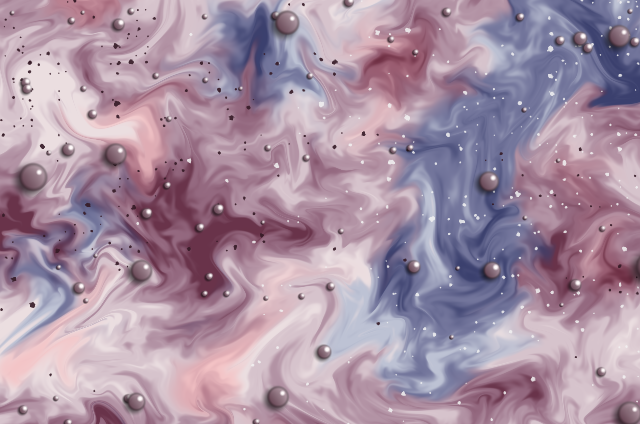
Give the GLSL for this texture, as a Shadertoy shader.

```glsl
#define SWIRL 0.115
#define FLOW_SCALE 2.4
#define FLOW_STEPS 9
#define DARK_PLUM vec3(0.41, 0.20, 0.29)
#define MAUVE vec3(0.58, 0.41, 0.50)
#define PINK vec3(0.70, 0.575, 0.645)
#define PALE vec3(0.84, 0.765, 0.80)
#define CREAM vec3(0.92, 0.87, 0.88)
#define NAVY vec3(0.23, 0.25, 0.43)
#define SLATE vec3(0.45, 0.46, 0.61)
#define ICE vec3(0.74, 0.76, 0.83)

vec2 hash2(vec2 p) {
    vec3 v = fract(vec3(p.xyx) * vec3(0.1031, 0.1030, 0.0973));
    v += dot(v, v.yzx + 33.33);
    return fract((v.xx + v.yz) * v.zy);
}

float corner(vec2 cell, vec2 f, vec2 o) {
    return dot(hash2(cell + o) * 2.0 - 1.0, f - o);
}

// Gradient noise, centred on zero
float noise(vec2 p) {
    p += 57.0;
    vec2 i = floor(p), f = p - i;
    vec2 u = f * f * f * (f * (f * 6.0 - 15.0) + 10.0);
    return mix(mix(corner(i, f, vec2(0, 0)), corner(i, f, vec2(1, 0)), u.x),
               mix(corner(i, f, vec2(0, 1)), corner(i, f, vec2(1, 1)), u.x), u.y);
}

// Stream function with soft creases, which draw paint into feathered fans
float stream(vec2 p) {
    float n = noise(p);
    return 0.65 * n + 0.7 * sqrt(n * n + 0.003);
}

// Carries a point along divergence-free currents of shrinking size
vec2 stir(vec2 p) {
    float scale = FLOW_SCALE;
    for (int i = 0; i < FLOW_STEPS; i++) {
        vec2 s = p * scale + float(i) * 7.31;
        float e = 0.02, here = stream(s);
        vec2 slope = vec2(stream(s + vec2(e, 0)), stream(s + vec2(0, e))) - here;
        p += vec2(slope.y, -slope.x) / e * SWIRL / scale;
        scale *= 1.24;
    }
    return p;
}

float segment(vec2 p, vec2 a, vec2 b) {
    vec2 d = b - a;
    return length(p - a - d * clamp(dot(p - a, d) / dot(d, d), 0.0, 1.0));
}

float blob(vec2 p, vec2 centre, float radius) {
    vec2 d = (p - centre) / radius;
    return exp(-dot(d, d));
}

vec3 paint(vec2 p) {
    vec2 q = stir(p);
    float corners = blob(q, vec2(0.12, 0.32), 0.25);
    float light = blob(q, vec2(0.66, 0.88), 0.24);

    // Tone: broad pools, then finer and finer filaments
    float tone = 0.52 + 0.85 * noise(q * 3.2) + 0.6 * noise(q * 7.5 + 3.0)
               + 0.32 * noise(q * 17.0) + 0.18 * noise(q * 42.0);
    tone += corners * 0.17 * sin(noise(q * 5.0 + 9.0) * 32.0);
    tone += 0.1 * light + 0.10 * blob(p, vec2(0.55, 0.62), 0.3);

    vec3 warm = mix(DARK_PLUM, MAUVE, smoothstep(0.08, 0.30, tone));
    warm = mix(warm, PINK, smoothstep(0.30, 0.52, tone));
    warm = mix(warm, PALE, smoothstep(0.52, 0.72, tone));
    warm = mix(warm, CREAM, smoothstep(0.76, 0.98, tone));
    float rose = smoothstep(0.08, 0.35, noise(q * 4.0 + 21.0));
    warm *= mix(vec3(1.0), vec3(1.04, 0.88, 0.88), rose);

    vec3 cool = mix(NAVY, SLATE, smoothstep(0.15, 0.52, tone));
    cool = mix(cool, ICE, smoothstep(0.50, 0.82, tone));
    cool = mix(cool, CREAM, smoothstep(0.85, 1.05, tone));

    // Blue river with two lighter side pools
    float river = min(segment(q, vec2(1.40, 0.96), vec2(1.08, 0.62)),
                      segment(q, vec2(1.08, 0.62), vec2(1.08, 0.22)));
    river = min(river, segment(q, vec2(1.08, 0.32), vec2(0.86, 0.27)) + 0.03);
    float blue = 1.0 - smoothstep(0.03, 0.24, river);
    blue += 0.55 * corners + 0.6 * light;
    blue += 0.75 * noise(q * 5.0 + 40.0) + 0.3 * noise(q * 15.0);
    return mix(warm, cool, smoothstep(0.30, 0.68, blue));
}

// Glossy beads, one at most per grid cell
void beads(inout vec3 colour, vec2 p, float cell, float chance, float seed) {
    vec2 id = floor(p / cell);
    vec2 pick = hash2(id + seed), place = hash2(id + seed + 19.7);
    if (pick.x > chance) return;
    float radius = cell * mix(0.045, 0.13, pick.y * pick.y);
    vec2 d = (p - (id + 0.28 + 0.44 * place) * cell) / radius;
    float soft = 1.5 / (iResolution.y * radius);
    float shade = 1.0 - smoothstep(0.5, 1.5, length(d - vec2(-0.3, -0.25)));
    colour *= 1.0 - 0.6 * shade;
    float ball = 1.0 - smoothstep(1.0 - soft, 1.0 + soft, length(d));
    float lit = clamp(0.5 + 0.38 * dot(d, vec2(0.7, 0.5)), 0.0, 1.0);
    vec3 skin = mix(DARK_PLUM * 0.75, PALE, lit);
    skin *= 1.0 - 0.35 * smoothstep(0.7, 1.0, length(d));
    colour = mix(colour, skin, ball * 0.9);
    float size = mix(0.48, 0.16, smoothstep(0.006, 0.03, radius));
    float glint = length(d - vec2(0.42, 0.35));
    colour = mix(colour, vec3(1.0, 0.98, 0.98), 1.0 - smoothstep(size - soft, size + soft, glint));
}

// Tiny ragged flecks: dark pigment on the left, white spatter on the right
void flecks(inout vec3 colour, vec2 p, float cell, float seed) {
    vec2 id = floor(p / cell);
    vec2 pick = hash2(id + seed), place = hash2(id + seed + 5.3);
    vec2 centre = (id + 0.3 + 0.4 * place) * cell;
    float dark = blob(centre, vec2(0.2, 0.85), 0.42) + 0.3 * blob(centre, vec2(1.4, 0.45), 0.2);
    float white = 0.25 * blob(centre, vec2(1.25, 0.55), 0.5) + 0.8 * blob(centre, vec2(1.48, 0.98), 0.1);
    dark *= smoothstep(-0.15, 0.3, noise(centre * 8.0));
    vec2 d = p - centre;
    float size = cell * mix(0.07, 0.19, pick.y * pick.y);
    float edge = length(d) + size * 0.9 * noise(p * 150.0);
    float mask = 1.0 - smoothstep(size - 0.0015, size + 0.0015, edge);
    if (pick.x < 0.55 * dark) colour = mix(colour, DARK_PLUM * 0.5, mask * 0.9);
    else if (pick.x > 1.0 - 0.6 * white) colour = mix(colour, vec3(0.95), mask * 0.85);
}

void mainImage(out vec4 fragColor, in vec2 fragCoord) {
    vec2 p = fragCoord / iResolution.y;
    vec3 colour = paint(p);
    flecks(colour, p, 0.021, 3.0);
    flecks(colour, p + 0.013, 0.034, 71.0);
    beads(colour, p, 0.085, 0.22, 11.0);
    beads(colour, p + 0.04, 0.15, 0.22, 43.0);
    beads(colour, p + 0.1, 0.29, 0.42, 87.0);
    fragColor = vec4(clamp(colour, 0.0, 1.0), 1.0);
}
```
